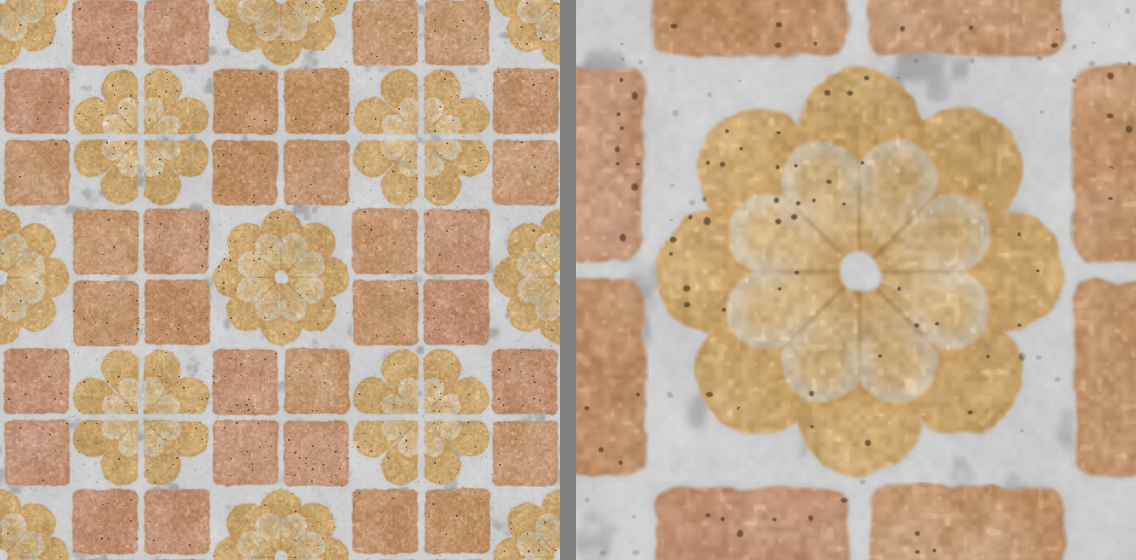
Left: the whole. Right: its middle third, enlarged.
A three.js fragment shader for this pattern:

```glsl
// Mosaic of four-tile clay blocks alternating with ochre flowers, set in pale grout.
// A 4 x 4 grid of blocks picks tiles, whole flowers or quartered flowers by parity;
// rounded boxes and folded teardrops give the shapes, wrapping noise the weathering.
#define BLOCKS 4.0
#define SOFT 0.008
#define TILE_HALF 0.232
#define TILE_CORNER 0.045
#define TILE_CENTRE 0.255
#define GROUT vec3(0.81, 0.81, 0.81)
#define CLAY_LIGHT vec3(0.77, 0.61, 0.49)
#define CLAY_DARK vec3(0.72, 0.535, 0.39)
#define OCHRE vec3(0.77, 0.645, 0.44)
#define CREAM vec3(0.79, 0.74, 0.65)
#define ORANGE vec3(0.76, 0.57, 0.34)
#define PIT_GRID 96.0

varying vec2 vUv;

const float EIGHTH = 0.7853982;

float hash(vec2 p) {
  vec3 h = fract(p.xyx * 0.1031);
  h += dot(h, h.yzx + 33.33);
  return fract((h.x + h.y) * h.z);
}

// Value noise with n lattice cells across the canvas, wrapping at the edges
float noise(float n) {
  vec2 p = vUv * n, i = floor(p), f = fract(p);
  f = f * f * (3.0 - 2.0 * f);
  vec2 a = mod(i, n), b = mod(i + 1.0, n);
  return mix(mix(hash(a + n), hash(vec2(b.x, a.y) + n), f.x),
             mix(hash(vec2(a.x, b.y) + n), hash(b + n), f.x), f.y);
}

float fbm(float n) {
  float sum = 0.0, gain = 0.5;
  for (int k = 0; k < 4; k++) {
    sum += gain * noise(n);
    n *= 2.0;
    gain *= 0.5;
  }
  return sum / 0.9375;
}

float fill(float d) { return 1.0 - smoothstep(-SOFT, SOFT, d); }

float roundBox(vec2 p, float halfSize, float r) {
  vec2 e = abs(p) - halfSize + r;
  return length(max(e, 0.0)) + min(max(e.x, e.y), 0.0) - r;
}

// Folds eight rotated sectors onto one that points along x
vec2 foldPetals(vec2 p, float turn) {
  float a = mod(atan(p.y, p.x) - turn + 0.5 * EIGHTH, EIGHTH) - 0.5 * EIGHTH;
  return length(p) * vec2(cos(a), sin(a));
}

// Teardrop with its point at the origin and a round end at x = c
float petal(vec2 p, float c, float r) {
  p.y = abs(p.y);
  float s = r / c, a = sqrt(1.0 - s * s), k = dot(p, vec2(a, s));
  if (k < 0.0) return length(p);
  if (k > a * c) return length(p - vec2(c, 0.0)) - r;
  return dot(p, vec2(-s, a));
}

// Small scattered holes, each kept inside its own cell
float pits() {
  vec2 g = vUv * PIT_GRID, id = mod(floor(g), PIT_GRID);
  vec2 c = 0.3 + 0.4 * vec2(hash(id + 11.0), hash(id + 47.0));
  float size = hash(id + 83.0);
  float present = step(hash(id + 131.0), 0.02 + 0.3 * noise(12.0) * noise(24.0));
  float r = mix(0.08, 0.23, size * size);
  vec2 e = (fract(g) - c) * vec2(1.0, mix(0.8, 1.5, hash(id + 171.0)));
  return present * (1.0 - smoothstep(r * 0.5, r + 0.08, length(e)));
}

void main() {
  vec2 p = vUv * BLOCKS - vec2(0.008, 0.02);
  vec2 block = floor(p + 0.5), q = p - block;
  vec2 tile = mod(floor(p * 2.0), 2.0 * BLOCKS);
  block = mod(block, BLOCKS);
  vec2 odd = mod(block, 2.0);
  float wobble = 0.014 * (noise(64.0) - 0.5) + 0.008 * (noise(160.0) - 0.5);
  float blotch = fbm(24.0), grain = noise(256.0) * 0.6 + noise(128.0) * 0.4;
  float tint = hash(tile + 5.0), d;
  vec3 body;

  if (odd.x != odd.y) {
    // Clay tiles, slightly shifted and individually tinted
    vec2 shift = 0.008 * (vec2(hash(tile + 21.0), hash(tile + 63.0)) - 0.5);
    d = roundBox(abs(q) - TILE_CENTRE + shift, TILE_HALF, TILE_CORNER) + wobble;
    body = mix(CLAY_DARK, CLAY_LIGHT, clamp(0.56 + 2.2 * (blotch - 0.5) + 0.7 * (tint - 0.5), 0.0, 1.15));
    body += vec3(0.0, -0.012, 0.018) * (hash(tile + 97.0) - 0.4) * 2.0;
    body = mix(body, CLAY_DARK, 0.55 * smoothstep(-0.035, 0.0, d));
  } else {
    // Flowers: whole on even blocks, quartered by grout on odd ones
    bool quartered = odd.x > 0.5;
    float rad = length(q), inner;
    vec2 fo = foldPetals(q, quartered ? 0.5 * EIGHTH : 0.0);
    vec2 fi = foldPetals(q, 0.5 * EIGHTH);
    if (quartered) {
      d = max(petal(fo, 0.372, 0.142), 0.024 - min(abs(q.x), abs(q.y)));
      inner = petal(fi, 0.222, 0.078);
    } else {
      d = max(petal(fo, 0.338, 0.147), 0.05 - rad);
      inner = petal(fi, 0.236, 0.096);
      tint = hash(block + 5.0);
    }
    d += wobble;
    inner += 0.6 * wobble;
    body = OCHRE + 0.16 * (blotch - 0.5) + 0.03 * (tint - 0.5);
    body = mix(body, ORANGE, 0.35 * smoothstep(-0.03, 0.0, d));
    // Orange halo and pale-rimmed inner petals
    body = mix(body, ORANGE, 0.6 * exp(-max(inner, 0.0) * 28.0));
    float tip = smoothstep(0.1, 0.24, rad);
    float rim = smoothstep(-0.065, -0.012, inner) * tip;
    vec3 top = mix(OCHRE + 0.015, CREAM, 0.2 + 0.65 * rim) + 0.16 * (blotch - 0.5);
    top = mix(ORANGE, top, 0.5 + 0.5 * smoothstep(0.04, 0.15, rad));
    body = mix(body, top, fill(inner));
    // Creases between neighbouring petals
    float crease = rad * 0.3827 - abs(fi.y);
    body -= 0.07 * (1.0 - smoothstep(0.0, 0.011, crease)) * (1.0 - smoothstep(0.18, 0.25, rad));
  }

  // Grout with smudges and a faint contact shadow
  vec3 grout = GROUT + 0.07 * (blotch - 0.5) + 0.05 * (grain - 0.5);
  grout -= 0.16 * smoothstep(0.62, 0.85, fbm(32.0)) + 0.03 * exp(-max(d, 0.0) * 60.0);
  body += 0.15 * (grain - 0.5);
  body += 0.07 * smoothstep(0.72, 0.95, noise(200.0));
  float cover = fill(d);
  vec3 col = mix(grout, body, cover);
  col = mix(col, vec3(0.33, 0.25, 0.18), pits() * mix(0.22, 0.75, cover));
  gl_FragColor = vec4(col, 1.0);
}
```
